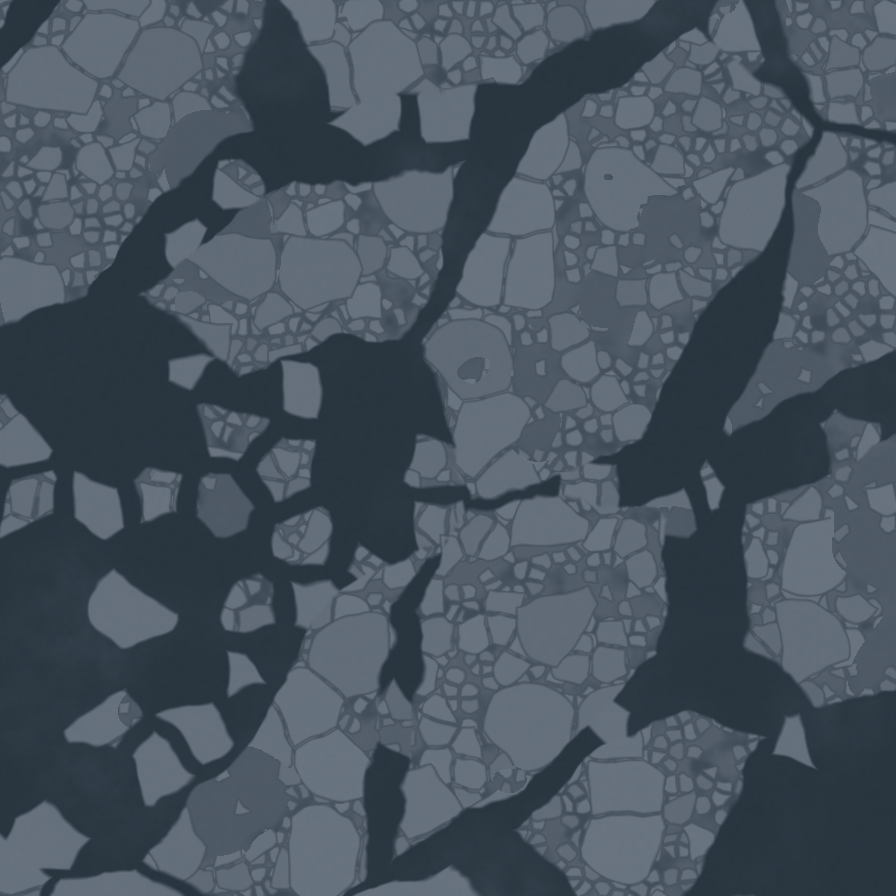
Give the GLSL for this texture, as a Shadertoy shader.

```glsl
// Draws a grey-blue micrograph of broken rock: solid and granular fragments in a dark binder.
#define BLOCK_SCALE 2.9
#define BLOCK_ANGLE 0.70
#define BLOCK_STRETCH 1.28
#define GAP_MIN 0.004
#define GAP_MAX 0.044
#define VOID_SHARE 0.13
#define SOLID_SHARE 0.30
#define CHIP_SCALE 13.0
#define CHIP_SHARE 0.42
#define SOFTNESS 0.0035
#define BINDER_COLOR vec3(0.155, 0.205, 0.245)
#define GRAIN_COLOR vec3(0.405, 0.447, 0.497)

// Tones between binder (0) and bright grain (1)
const float SEAM_TONE = 0.36;
const float MATRIX_TONE = 0.68;

struct Cell {
    float edge;    // distance to the nearest border, in cell units
    float radius;  // distance to the site, in cell units
    vec2 id;
    vec2 site;
};

float hash(vec2 p) {
    vec3 q = fract(p.xyx * vec3(0.1031, 0.1030, 0.0973));
    q += dot(q, q.yzx + 33.33);
    return fract((q.x + q.y) * q.z);
}

vec2 hash2(vec2 p) {
    return vec2(hash(p + 17.3), hash(p + 71.9));
}

float noise(vec2 p) {
    vec2 i = floor(p), f = fract(p);
    f = f * f * (3.0 - 2.0 * f);
    return mix(mix(hash(i), hash(i + vec2(1, 0)), f.x),
               mix(hash(i + vec2(0, 1)), hash(i + vec2(1, 1)), f.x), f.y);
}

float fbm(vec2 p) {
    return 0.55 * noise(p) + 0.3 * noise(p * 2.1 + 5.2) + 0.15 * noise(p * 4.3 + 9.7);
}

vec2 warp(vec2 p, float freq, float amount) {
    return p + amount * (vec2(fbm(p * freq), fbm(p * freq + 43.0)) - 0.5);
}

Cell voronoi(vec2 p) {
    vec2 base = floor(p), toSite = vec2(0.0);
    Cell c = Cell(8.0, 8.0, base, p);
    for (int y = -1; y <= 1; y++)
    for (int x = -1; x <= 1; x++) {
        vec2 id = base + vec2(x, y);
        vec2 r = id + 0.08 + 0.84 * hash2(id) - p;
        if (length(r) < c.radius) {
            c.radius = length(r);
            c.id = id;
            toSite = r;
        }
    }
    c.site = p + toSite;
    for (int y = -2; y <= 2; y++)
    for (int x = -2; x <= 2; x++) {
        vec2 id = c.id + vec2(x, y);
        vec2 r = id + 0.08 + 0.84 * hash2(id) - p;
        vec2 across = r - toSite;
        if (dot(across, across) > 1e-5)
            c.edge = min(c.edge, dot(0.5 * (r + toSite), normalize(across)));
    }
    return c;
}

// Depth inside a large fragment, in canvas units; negative in the binder
float blockDepth(vec2 p, out vec2 id) {
    float s = sin(BLOCK_ANGLE), c = cos(BLOCK_ANGLE);
    vec2 q = mat2(c, -s, s, c) * warp(warp(p, 7.0, 0.055), 32.0, 0.014);
    Cell cell = voronoi(q * BLOCK_SCALE * vec2(1.0 / BLOCK_STRETCH, BLOCK_STRETCH) + 3.0);
    id = cell.id;
    float gap = mix(GAP_MIN, GAP_MAX, smoothstep(0.2, 0.8, noise(p * 3.7 + 8.0)));
    if (hash(id + 5.0) < VOID_SHARE) gap = 0.5;
    return cell.edge / BLOCK_SCALE - gap;
}

// Grains of three sizes, the coarse ones laid over the fine ones
float aggregateTone(vec2 p, vec2 id) {
    float patches = smoothstep(0.60, 0.70, fbm(p * 6.5 + id * 3.1));
    float tone = mix(SEAM_TONE, MATRIX_TONE, smoothstep(0.2, 0.62, fbm(p * 28.0)));
    tone = mix(tone, MATRIX_TONE - 0.08, patches);
    float coarseness = hash(id + 31.0);
    float scale = 54.0;
    for (int level = 0; level < 3; level++) {
        Cell g = voronoi(warp(p, scale * 1.1, 0.30 / scale) * scale + id * 7.0);
        float share = level == 0 ? 0.75 : mix(0.35, 0.62, coarseness);
        share *= 1.0 - 0.85 * patches;
        if (hash(g.id + 2.0) < share) {
            float depth = min(g.edge, 0.66 - g.radius) / scale;
            float bright = mix(0.82, 1.03, sqrt(hash(g.id + 13.0)));
            tone = mix(tone, SEAM_TONE + 0.12, 0.8 * smoothstep(-0.001, 0.0015, depth));
            tone = mix(tone, bright, smoothstep(0.001, 0.001 + SOFTNESS, depth));
        }
        scale *= 0.48;
    }
    return tone;
}

float solidTone(vec2 p, vec2 id) {
    return 0.96 + 0.06 * hash(id + 9.0) + 0.05 * (fbm(p * 9.0) - 0.5);
}

void mainImage(out vec4 fragColor, in vec2 fragCoord) {
    vec2 p = fragCoord / iResolution.y;

    // Binder with faint dust
    float dust = smoothstep(0.45, 0.75, fbm(p * 4.0 + 20.0));
    float tone = 0.02 + 0.22 * dust * fbm(p * 40.0);

    // Small loose chips, kept clear of the large fragments
    vec2 id, nearId;
    Cell chip = voronoi(warp(p, 16.0, 0.025) * CHIP_SCALE);
    float clearance = -blockDepth(chip.site / CHIP_SCALE, nearId);
    if (hash(chip.id + 4.0) < CHIP_SHARE && clearance > 0.008) {
        float inset = mix(0.05, 0.17, hash(chip.id + 6.0));
        float depth = min(chip.edge - inset, 0.62 - chip.radius) / CHIP_SCALE;
        float chipTone = hash(chip.id + 8.0) < 0.5 ? 0.97 : aggregateTone(p, chip.id);
        tone = mix(tone, chipTone, smoothstep(0.0, SOFTNESS * 1.6, depth));
    }

    // Large fragments, either one solid crystal or a packed aggregate
    float depth = blockDepth(p, id);
    float body = hash(id + 23.0) < SOLID_SHARE ? solidTone(p, id) : aggregateTone(p, id);
    tone = mix(tone, body, smoothstep(-0.001, SOFTNESS * 1.5, depth));

    // Fine sensor grain
    tone += 0.025 * (noise(p * 230.0) - 0.5);
    fragColor = vec4(mix(BINDER_COLOR, GRAIN_COLOR, tone), 1.0);
}
```
